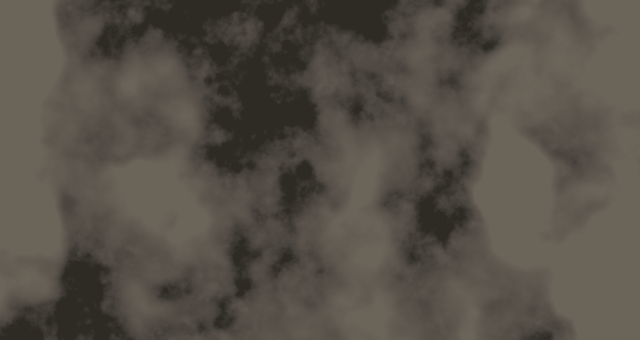
Give the GLSL for this texture, as a Shadertoy shader.

```glsl
// Dark, ragged smoke blots drifting over a warm grey haze.
// Broad value noise sets the clouds, fine noise frays their darker parts,
// and a few soft ellipses thicken one bank and open clear patches.

const vec3 HAZE_LIGHT = vec3(0.420, 0.392, 0.350);
const vec3 HAZE_MID   = vec3(0.312, 0.288, 0.264);
const vec3 SOOT_DARK  = vec3(0.178, 0.167, 0.143);

// Integer hash of a lattice cell, 0 to 1
float hashCell(ivec2 cell, uint seed) {
    uvec2 q = uvec2(cell) * uvec2(1597334673u, 3812015801u);
    uint h = q.x ^ q.y ^ (seed * 2654435769u);
    h = (h ^ (h >> 16)) * 2146121005u;
    h = (h ^ (h >> 15)) * 2221713035u;
    h ^= h >> 16;
    return float(h >> 8) / 16777216.0;
}

float valueNoise(vec2 p, uint seed) {
    ivec2 cell = ivec2(floor(p));
    vec2 f = fract(p);
    vec2 w = f * f * f * (f * (f * 6.0 - 15.0) + 10.0);
    float low = mix(hashCell(cell, seed), hashCell(cell + ivec2(1, 0), seed), w.x);
    float high = mix(hashCell(cell + ivec2(0, 1), seed), hashCell(cell + ivec2(1, 1), seed), w.x);
    return mix(low, high, w.y);
}

// Normalised octave sum; each octave is turned to hide the lattice
float fbm(vec2 p, int octaves, float gain, uint seed) {
    const mat2 TURN = mat2(1.6, 1.2, -1.2, 1.6);
    float sum = 0.0, total = 0.0, amplitude = 1.0;
    for (int i = 0; i < octaves; i++) {
        sum += amplitude * valueNoise(p, seed + uint(i));
        total += amplitude;
        amplitude *= gain;
        p = TURN * p + vec2(3.7, 1.9);
    }
    return sum / total;
}

float softEllipse(vec2 p, vec2 center, vec2 radius) {
    return 1.0 - smoothstep(0.6, 1.4, length((p - center) / radius));
}

// Large layout: positive is thicker smoke, negative is open haze
float layout_(vec2 p, float width) {
    float bank = softEllipse(p, vec2(0.29 * width, 0.80), vec2(0.45, 0.34));
    float clear = softEllipse(p, vec2(0.0, 0.28), vec2(0.16, 0.24));
    clear = max(clear, softEllipse(p, vec2(0.0, 0.80), vec2(0.13, 0.50)));
    clear = max(clear, softEllipse(p, vec2(0.80 * width, 0.42), vec2(0.10, 0.18)));
    clear = max(clear, softEllipse(p, vec2(width, 0.12), vec2(0.19, 0.27)));
    clear = max(clear, softEllipse(p, vec2(width, 1.0), vec2(0.14, 0.10)));
    return 0.9 * bank - 3.0 * clear;
}

// Smoke thickness from 0 (haze) to 1 (solid soot)
float smokeDensity(vec2 p, float width) {
    vec2 warp = vec2(fbm(p * 6.0, 3, 0.5, 11u), fbm(p * 6.0, 3, 0.5, 23u)) - 0.5;
    vec2 q = p + 0.12 * warp;
    float broad = (fbm(q * 3.6 + 5.3, 3, 0.6, 41u) - 0.5) / 0.133;
    broad = 0.95 * broad + layout_(q, width);
    float fine = (fbm(p * 20.0, 4, 0.58, 67u) - 0.5) / 0.12;
    float fray = mix(0.10, 0.42, smoothstep(-0.8, 0.9, broad));
    float density = 0.41 + 0.26 * (broad + fray * fine);
    density += 0.6 * max(density - 0.55, 0.0);
    return clamp(density, 0.0, 1.0);
}

vec3 smokeColor(float density) {
    vec3 color = mix(HAZE_LIGHT, HAZE_MID, min(density / 0.45, 1.0));
    return mix(color, SOOT_DARK, max((density - 0.45) / 0.55, 0.0));
}

void mainImage(out vec4 fragColor, in vec2 fragCoord) {
    vec2 p = fragCoord / iResolution.y;
    float width = iResolution.x / iResolution.y;
    fragColor = vec4(smokeColor(smokeDensity(p, width)), 1.0);
}
```
